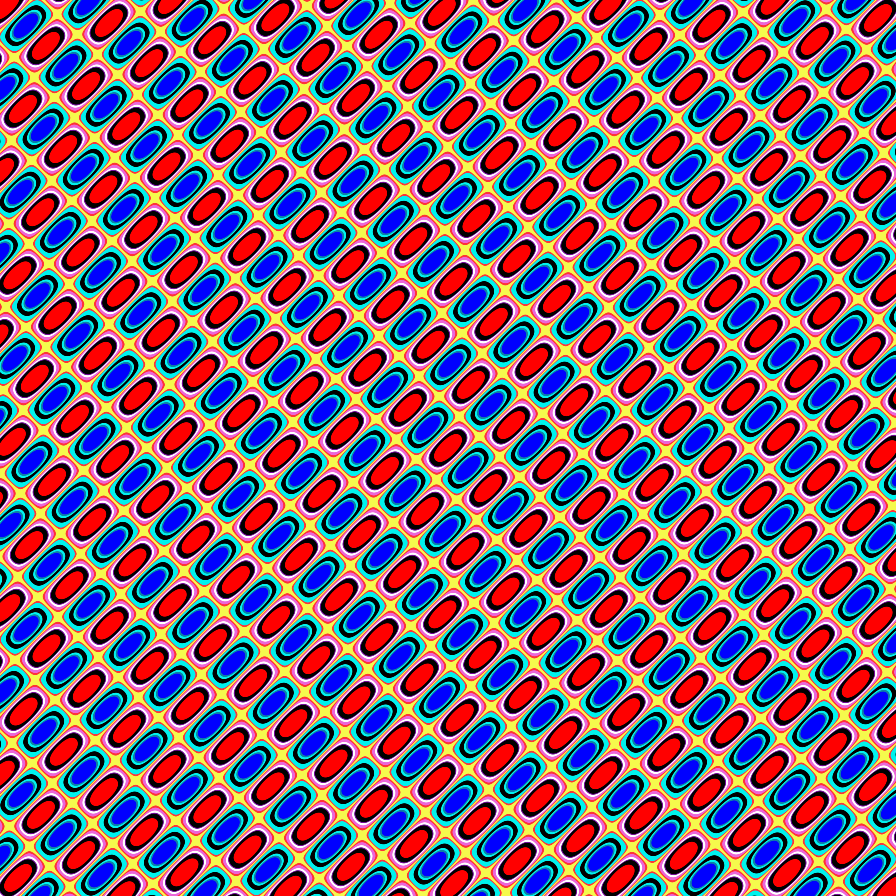
Write a WebGL 2 fragment shader that draws this pattern.

```glsl
#version 300 es
precision highp float;
// Diagonal checkerboard of red and blue ovals, ringed by contour bands of a wave product.

#define SHORT_CELLS 22.28   // half waves across the ovals, per unit of x - y
#define LONG_CELLS 10.42    // half waves along the ovals, per unit of x + y
#define EDGE_SOFTNESS 0.35  // edge half width, as a share of one sample step
#define BAND_EDGES 12

uniform vec2 u_resolution;
out vec4 fragColor;

const float PI = 3.14159;

const vec3 RED = vec3(1.0, 0.0, 0.0);
const vec3 BLACK = vec3(0.0);
const vec3 PURPLE = vec3(0.45, 0.05, 0.6);
const vec3 WHITE = vec3(1.0);
const vec3 MAGENTA = vec3(0.92, 0.4, 0.85);
const vec3 CORAL = vec3(1.0, 0.2, 0.22);
const vec3 YELLOW = vec3(0.96, 0.98, 0.3);
const vec3 CYAN = vec3(0.0, 0.95, 0.93);
const vec3 TEAL = vec3(0.05, 0.5, 0.65);
const vec3 BLUE = vec3(0.0, 0.0, 1.0);

// Wave heights at which one band gives way to the next, low to high
const float bandEdge[BAND_EDGES] = float[BAND_EDGES](
    -0.62, -0.40, -0.35, -0.25, -0.13, -0.065,
    0.05, 0.10, 0.30, 0.52, 0.62, 0.70);

// Colour above each edge
const vec3 bandColor[BAND_EDGES] = vec3[BAND_EDGES](
    BLACK, PURPLE, WHITE, MAGENTA, CORAL, YELLOW,
    CORAL, CYAN, BLACK, CYAN, TEAL, BLUE);

// Height from -1 at the red centres to 1 at the blue centres
float waveHeight(vec2 p) {
    float shortWave = cos(PI * SHORT_CELLS * (p.x - p.y));
    float longWave = cos(PI * LONG_CELLS * (p.x + p.y));
    return -shortWave * longWave;
}

void main() {
    vec2 p = gl_FragCoord.xy / u_resolution - 0.5;
    float height = waveHeight(p);
    float soft = EDGE_SOFTNESS * fwidth(height) + 0.0001;

    // Lay the bands over each other from the lowest up
    vec3 color = RED;
    for (int i = 0; i < BAND_EDGES; i++) {
        float cover = smoothstep(bandEdge[i] - soft, bandEdge[i] + soft, height);
        color = mix(color, bandColor[i], cover);
    }
    fragColor = vec4(color, 1.0);
}
```
